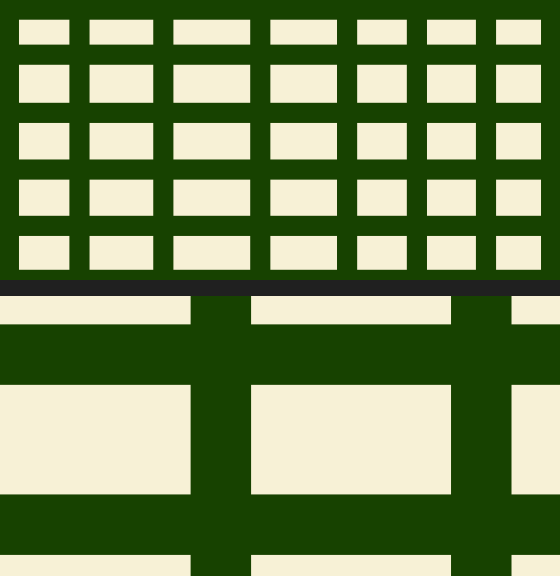
Top: the whole. Bottom: its middle third, enlarged.
Write a WebGL 1 fragment shader that draws this pattern.

```glsl
precision highp float;
// An uneven windowpane check: dark green bars cross on a cream ground,
// leaving 7 by 5 panes. Each set of bars starts from an even spacing and is
// shifted by a short sine series, so the panes swell and shrink.

uniform vec2 u_resolution;

// Lengths are in canvas heights.
#define GREEN vec3(0.092, 0.257, 0.0)
#define CREAM vec3(0.969, 0.945, 0.838)
#define BAR_WIDTH 0.072
#define PANES vec2(7.0, 5.0)
#define FIRST_BAR vec2(0.0318, 0.0005)
#define LAST_BAR vec2(1.9682, 0.9656)
// Sine amplitudes of the bar shifts, lowest harmonic first.
#define COLUMN_DRIFT vec4(0.0657, -0.0406, -0.0234, -0.0023)
#define COLUMN_RIPPLE vec2(0.0052, -0.0009)
#define ROW_DRIFT vec4(0.0171, -0.0145, 0.0062, -0.0040)
#define ROW_RIPPLE vec2(0.0)

const float PI = 3.14159265;
const int MAX_BARS = 8;

// Shift of a bar at t (0 = first bar, 1 = last bar); zero at both ends.
float barShift(float t, vec4 drift, vec2 ripple) {
  float a = PI * t;
  return dot(drift, sin(a * vec4(1.0, 2.0, 3.0, 4.0)))
       + dot(ripple, sin(a * vec2(5.0, 6.0)));
}

// Signed distance to the nearest edge of a bar; negative inside a bar.
float barDistance(float x, float first, float last, float panes,
                  vec4 drift, vec2 ripple) {
  float nearest = 10.0;
  for (int i = 0; i < MAX_BARS; i++) {
    float t = float(i) / panes;
    if (t > 1.001) break;
    float center = mix(first, last, t) + barShift(t, drift, ripple);
    nearest = min(nearest, abs(x - center));
  }
  return nearest - 0.5 * BAR_WIDTH;
}

void main() {
  vec2 p = gl_FragCoord.xy / u_resolution.y;
  vec2 edge = vec2(
    barDistance(p.x, FIRST_BAR.x, LAST_BAR.x, PANES.x, COLUMN_DRIFT, COLUMN_RIPPLE),
    barDistance(p.y, FIRST_BAR.y, LAST_BAR.y, PANES.y, ROW_DRIFT, ROW_RIPPLE));

  // Cream shows only where neither set of bars covers it.
  vec2 open = clamp(0.5 + edge * u_resolution.y, 0.0, 1.0);
  gl_FragColor = vec4(mix(GREEN, CREAM, open.x * open.y), 1.0);
}
```
